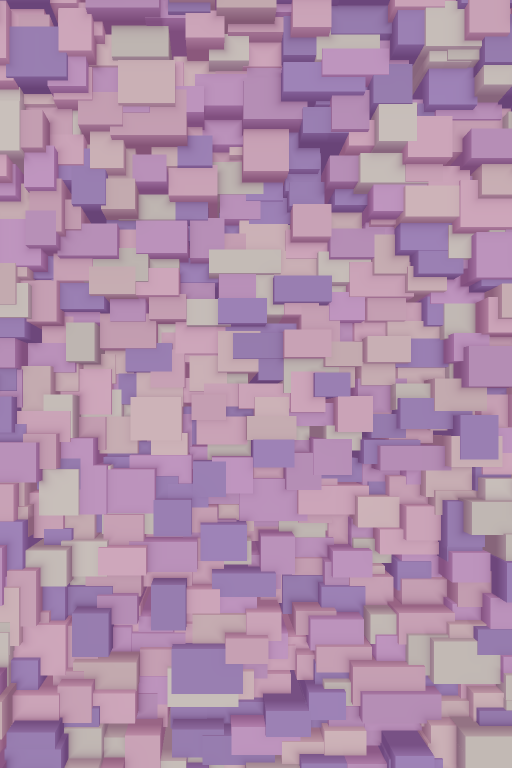
This background is drawn by a WebGL 2 fragment shader. Its source:

```glsl
#version 300 es
precision highp float;
// A wall of overlapping pastel blocks that rises like a bowl toward the viewer.
// Each pixel casts a perspective ray through a jittered grid of boxes, keeps the
// nearest hit, tints it by face direction and darkens it beside taller blocks.
uniform vec2 u_resolution;
out vec4 fragColor;

// Layout, in units of canvas height
const vec2 VANISH = vec2(0.42, 0.45);      // fraction of the canvas
const vec2 CELL = vec2(0.046, 0.026);
const vec2 HALF_MIN = vec2(0.021, 0.0145);
const vec2 HALF_MAX = vec2(0.046, 0.027);
const float JITTER = 0.7;
const float BOWL = 0.85;
const float SWELL = 0.022;
const float HEIGHT_SPREAD = 0.06;
const float SHADE_REACH = 0.005;
const int SAMPLES = 2;                     // per axis

// Block colours
const vec3 PINK = vec3(0.785, 0.635, 0.712);
const vec3 ORCHID = vec3(0.728, 0.570, 0.728);
const vec3 LAVENDER = vec3(0.605, 0.500, 0.700);
const vec3 BLUSH = vec3(0.785, 0.685, 0.705);
const vec3 CREAM = vec3(0.765, 0.730, 0.712);
const vec3 GAP = vec3(0.54, 0.36, 0.54);

// Face tints
const vec3 UNDERSIDE = vec3(0.83, 0.73, 0.83);
const vec3 TOPSIDE = vec3(0.93, 0.85, 0.90);
const vec3 FLANK = vec3(0.86, 0.76, 0.85);
const vec3 OCCLUSION = vec3(0.18, 0.27, 0.19);

struct Block { vec2 center; vec2 halfSize; float top; float pick; float tone; };

vec4 hash4(vec2 p) {
    vec4 q = fract(p.xyxy * vec4(0.1031, 0.1030, 0.0973, 0.1099));
    q += dot(q, q.wzxy + 33.33);
    return fract((q.xxyz + q.yzzw) * q.zywx);
}

float terrain(vec2 p) {
    float swell = sin(p.x * 15.0 + 4.0 * p.y) * sin(p.y * 13.0 - 3.0 * p.x + 1.0);
    float ridge = smoothstep(-0.08, -0.28, p.x) * smoothstep(0.1, -0.25, p.y);
    return BOWL * dot(p, p) + SWELL * swell + 0.08 * ridge;
}

Block makeBlock(vec2 cell) {
    vec4 a = hash4(cell + 71.0);
    vec4 b = hash4(cell + 193.0);
    vec2 center = (cell + 0.5 + JITTER * (a.xy - 0.5)) * CELL;
    vec2 halfSize = mix(HALF_MIN, HALF_MAX, a.zw * a.zw);
    // Blocks turn upright toward the left
    float upright = smoothstep(0.0, -0.25, center.x);
    halfSize *= mix(vec2(1.0), vec2(0.78, 1.25), upright);
    float top = terrain(center) + HEIGHT_SPREAD * (b.x - 0.5);
    return Block(center, halfSize, top, b.y, b.z);
}

vec3 blockColor(Block block) {
    vec3 c = PINK;
    if (block.pick > 0.28) c = ORCHID;
    if (block.pick > 0.50) c = LAVENDER;
    if (block.pick > 0.72) c = BLUSH;
    if (block.pick > 0.86) c = CREAM;
    return c * mix(0.97, 1.03, block.tone);
}

// A ray point at height z is ray * s with s = 1 / (1 + z).
// x, y: slab entries, z: entry at the front face, w: exit
vec4 slabs(Block block, vec2 ray) {
    vec2 a = (block.center - block.halfSize) / ray;
    vec2 b = (block.center + block.halfSize) / ray;
    vec2 far = max(a, b);
    return vec4(min(a, b), 1.0 / (1.0 + block.top), min(far.x, far.y));
}

vec3 shadeRay(vec2 ray) {
    ray += vec2(1e-5);
    vec2 ground = ray / (1.0 + terrain(ray * 0.9));
    ground = ray / (1.0 + terrain(ground));
    vec2 base = floor(ground / CELL);

    // Nearest block along the ray
    float nearest = 1e9;
    vec3 color = GAP;
    for (int j = -3; j <= 3; j++)
    for (int i = -2; i <= 2; i++) {
        Block block = makeBlock(base + vec2(i, j));
        vec4 s = slabs(block, ray);
        float enter = max(max(s.x, s.y), s.z);
        if (enter >= s.w || enter >= nearest) continue;
        nearest = enter;
        vec3 face = vec3(1.0);
        if (enter > s.z) face = s.x > s.y ? FLANK : (ray.y > 0.0 ? UNDERSIDE : TOPSIDE);
        color = blockColor(block) * face;
    }
    if (nearest > 1e8) return color;

    // Soft contact shade from taller neighbours
    vec2 point = ray * nearest;
    float height = 1.0 / nearest - 1.0;
    float occlusion = 0.0;
    for (int j = -3; j <= 3; j++)
    for (int i = -2; i <= 2; i++) {
        Block block = makeBlock(base + vec2(i, j));
        float gap = length(max(abs(point - block.center) - block.halfSize, 0.0));
        float rise = clamp((block.top - height) / 0.04, 0.0, 1.0);
        occlusion = max(occlusion, rise * exp(-gap / SHADE_REACH));
    }
    return color * (1.0 - OCCLUSION * occlusion);
}

void main() {
    vec3 sum = vec3(0.0);
    for (int j = 0; j < SAMPLES; j++)
    for (int i = 0; i < SAMPLES; i++) {
        vec2 offset = (vec2(i, j) + 0.5) / float(SAMPLES) - 0.5;
        sum += shadeRay((gl_FragCoord.xy + offset - VANISH * u_resolution) / u_resolution.y);
    }
    fragColor = vec4(sum / float(SAMPLES * SAMPLES), 1.0);
}
```
